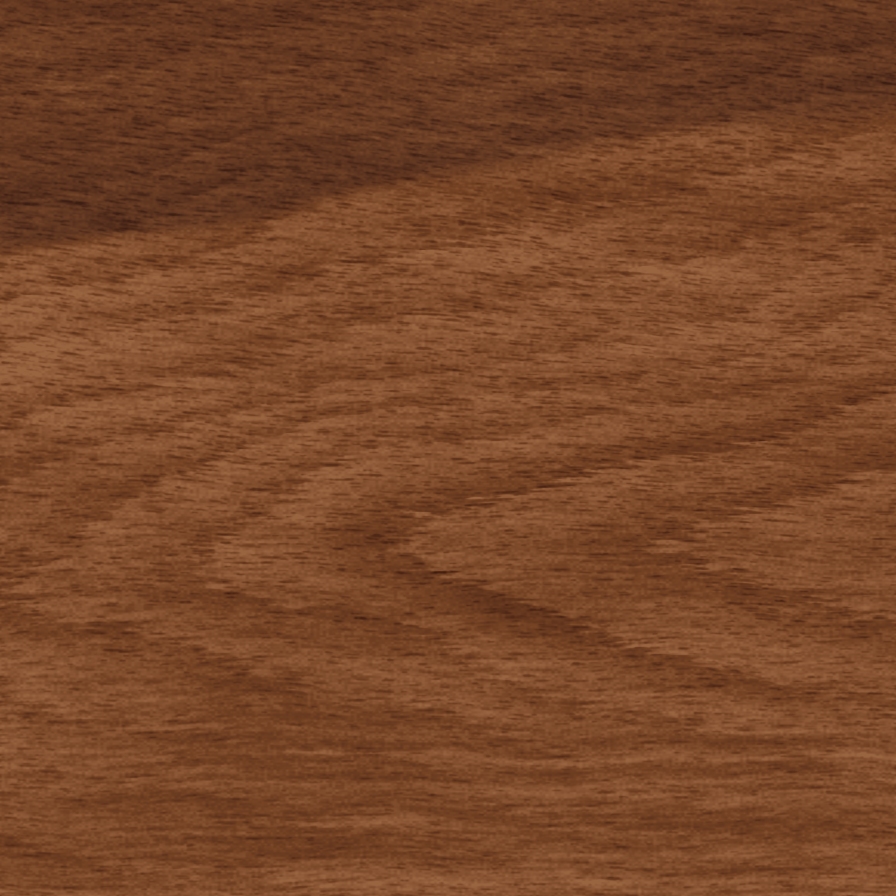
Write a Shadertoy shader that draws this texture.

```glsl
// Walnut board: nested growth rings with noses pointing left, a dark heartwood
// band along the top, and fine fibres. Rings are hyperbolic contours bent by
// layered sines; pores are short dashes scattered one per cell in sheared rows.

const vec3 DARK_WOOD = vec3(0.345, 0.180, 0.098);
const vec3 MID_WOOD  = vec3(0.455, 0.258, 0.139);
const vec3 PALE_WOOD = vec3(0.545, 0.340, 0.208);
const vec3 HEART_TINT = vec3(-0.004, 0.008, 0.016);

const float BASE_TONE = 0.86;
const float RING_DEPTH = 0.46;
const float HEART_DEPTH = 0.50;
const float PORE_DEPTH = 0.52;
const float FIBRE_DEPTH = 0.62;
const float STREAK_DEPTH = 0.66;
const float SPECKLE_DEPTH = 0.34;
const float CLOUD_DEPTH = 0.36;
const float GLOW = 0.20;          // pale area left of centre, under the band

const float RINGS_PER_UNIT = 3.6;
const float NOSE_HEIGHT = 0.37;   // level of the ring tips
const float NOSE_ROUND = 0.30;    // radius of the ring tips
const float UPPER_SPREAD = 4.8;   // run of the upper arms per unit of rise
const float LOWER_SPREAD = 3.9;
const float PORE_TILT = 0.10;     // downward lean of the pores near the top

float hash(vec2 p) {
    vec3 q = fract(vec3(p.xyx) * 0.1031);
    q += dot(q, q.yzx + 33.33);
    return fract((q.x + q.y) * q.z);
}

float valueNoise(vec2 p) {
    vec2 i = floor(p), f = fract(p);
    f = f * f * (3.0 - 2.0 * f);
    return mix(mix(hash(i), hash(i + vec2(1, 0)), f.x),
               mix(hash(i + vec2(0, 1)), hash(i + vec2(1, 1)), f.x), f.y);
}

// One tapered dash in some of the cells; each row is shifted at random.
float pores(vec2 p, vec2 cell, float share) {
    p /= cell;
    float row = floor(p.y);
    p.x += 17.0 * hash(vec2(row, 3.0));
    vec2 id = vec2(floor(p.x), row), f = fract(p);
    float len = mix(0.4, 1.0, hash(id + 11.0));
    float centre = mix(0.38, 0.62, hash(id + 29.0));
    float along = smoothstep(0.0, 0.3 * len, f.x) * (1.0 - smoothstep(0.6 * len, len, f.x));
    float across = (f.y - centre) / 0.24;
    float present = smoothstep(0.0, 0.3, share - hash(id + 47.0));
    return present * along * exp(-across * across);
}

// Growth rings darken slowly, then turn pale at a crisp edge.
float rings(vec2 p, float ragged) {
    float rise = p.y - NOSE_HEIGHT - 0.03 * p.x
               + 0.010 * sin(9.0 * p.x + 1.0) + 0.005 * sin(21.0 * p.x + 5.0 * p.y);
    float spread = rise * (rise > 0.0 ? UPPER_SPREAD : LOWER_SPREAD);
    float contour = p.x - sqrt(spread * spread + NOSE_ROUND * NOSE_ROUND) + NOSE_ROUND;
    contour += 0.05 * sin(17.0 * p.y + 3.0 * p.x - 1.6) + 0.025 * sin(43.0 * p.y - 4.0 * p.x);
    float phase = RINGS_PER_UNIT * (contour + 0.09 * (ragged - 0.5)) + 0.25 * sin(4.0 * contour);
    float id = floor(phase), t = fract(phase);
    float strength = mix(0.55, 1.0, hash(vec2(id + 60.0, 5.0)));
    return strength * smoothstep(0.25, 0.85, t) * (1.0 - smoothstep(0.88, 1.0, t));
}

// Dark band above a rising edge, strongest just over that edge.
float heartwood(vec2 p, float ragged) {
    float edge = 0.72 + 0.165 * p.x + 0.008 * sin(7.0 * p.x + 3.2) + 0.004 * sin(19.0 * p.x);
    float above = p.y - edge + 0.010 * (ragged - 0.5);
    float softness = mix(0.008, 0.022, p.x);
    return smoothstep(-softness, softness, above) * mix(1.0, 0.72, smoothstep(0.02, 0.16, above));
}

void mainImage(out vec4 fragColor, in vec2 fragCoord) {
    vec2 p = fragCoord / iResolution.y;

    // Grain coordinates: level at the bottom, leaning at the top.
    vec2 grain = p;
    grain.y += PORE_TILT * p.x * smoothstep(0.25, 0.85, p.y);
    grain.y += 0.003 * sin(11.0 * p.x + 8.0 * p.y) + 0.0015 * sin(27.0 * p.x - 13.0 * p.y);

    float fibre = 0.5 * valueNoise(grain * vec2(24.0, 220.0))
                + 0.5 * valueNoise(grain * vec2(55.0, 360.0) + 31.0);
    float streak = 0.6 * valueNoise(grain * vec2(2.5, 65.0) + 7.0)
                 + 0.4 * valueNoise(grain * vec2(5.0, 170.0) + 19.0);
    float speckle = valueNoise(p * vec2(290.0, 400.0));
    float cloud = valueNoise(grain * vec2(3.5, 13.0) + 53.0);

    float low = 1.0 - smoothstep(0.10, 0.36, p.y);
    float ring = rings(p, fibre) * mix(1.0, 0.35, low)
               * mix(1.0, 0.6, smoothstep(0.45, 0.62, p.y));
    float heart = heartwood(p, fibre);

    // Pores crowd into the dark rings and the upper half.
    float share = 0.24 + 0.30 * ring + 0.14 * heart + 0.24 * cloud
                + 0.10 * smoothstep(0.4, 0.75, p.y);
    float pore = pores(grain, vec2(0.034, 0.0060), share)
               + 0.8 * pores(grain + 0.37, vec2(0.021, 0.0047), share)
               + 0.7 * pores(grain + 0.71, vec2(0.056, 0.0068), share * 0.8);
    pore = min(pore, 1.3);

    float tone = BASE_TONE + CLOUD_DEPTH * (cloud - 0.5);
    tone += GLOW * exp(-pow((p.y - 0.63) / 0.10, 2.0)) * (1.0 - 0.7 * p.x);
    tone -= RING_DEPTH * ring * mix(1.0, 0.6, heart);
    tone -= HEART_DEPTH * heart;
    tone -= PORE_DEPTH * pore * mix(1.0, 0.8, max(low, heart));
    tone += FIBRE_DEPTH * (fibre - 0.5);
    tone += STREAK_DEPTH * (streak - 0.5) * mix(0.4, 1.0, low);
    tone += SPECKLE_DEPTH * (speckle - 0.5);
    tone = clamp(tone, -0.55, 1.25);

    vec3 color = tone < 0.6 ? mix(DARK_WOOD, MID_WOOD, tone / 0.6)
                            : mix(MID_WOOD, PALE_WOOD, (tone - 0.6) / 0.4);
    fragColor = vec4(color + HEART_TINT * heart, 1.0);
}
```
